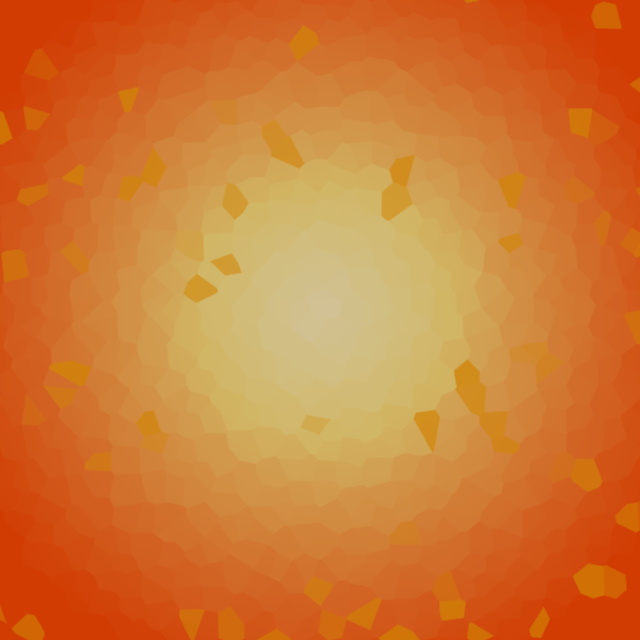
Reproduce this background procedurally as a WebGL 1 fragment shader.

```glsl
precision highp float;

uniform vec2 u_resolution;

const float CELLS = 28.0;
const vec2 GLOW_CENTER = vec2(0.506, 0.512);

vec2 hash2(vec2 p) {
  return fract(sin(vec2(dot(p, vec2(127.1, 311.7)), dot(p, vec2(269.5, 183.3)))) * 43758.5);
}

// Blends toward the next ring colour between two radii
vec3 ring(vec3 inner, vec3 outer, float r0, float r1, float r) {
  return mix(inner, outer, clamp((r - r0) / (r1 - r0), 0.0, 1.0));
}

// Pale centre through yellow and orange to red corners
vec3 glow(float r) {
  vec3 color = vec3(0.82, 0.76, 0.59);
  color = ring(color, vec3(0.82, 0.74, 0.49), 0.0, 0.11, r);
  color = ring(color, vec3(0.82, 0.71, 0.39), 0.11, 0.20, r);
  color = ring(color, vec3(0.82, 0.60, 0.30), 0.20, 0.275, r);
  color = ring(color, vec3(0.82, 0.50, 0.22), 0.275, 0.36, r);
  color = ring(color, vec3(0.82, 0.39, 0.14), 0.36, 0.45, r);
  return ring(color, vec3(0.82, 0.235, 0.01), 0.45, 0.60, r);
}

// Colour of one cell, nearly flat, with a few amber chips
vec3 cellColor(vec2 id, vec2 site, vec2 uv) {
  vec2 sampleAt = mix(uv, site / CELLS, 0.75);
  vec2 chance = hash2(id + 71.3);
  vec3 color = glow(length(sampleAt - GLOW_CENTER) + 0.012 * (chance.y - 0.5));
  float amber = step(0.915, chance.x) * mix(0.2, 0.75, chance.y);
  return mix(color, vec3(0.82, 0.52, 0.02), amber);
}

void main() {
  float side = min(u_resolution.x, u_resolution.y);
  vec2 uv = (gl_FragCoord.xy - 0.5 * u_resolution) / side + 0.5;
  vec2 p = uv * CELLS;

  // Two nearest cell sites
  float d1 = 100.0;
  float d2 = 100.0;
  vec2 id1 = vec2(0.0);
  vec2 id2 = vec2(0.0);
  vec2 site1 = vec2(0.0);
  vec2 site2 = vec2(0.0);
  for (int y = -2; y <= 2; y++) {
    for (int x = -2; x <= 2; x++) {
      vec2 id = floor(p) + vec2(float(x), float(y));
      vec2 site = id + hash2(id);
      float d = dot(site - p, site - p);
      if (d < d1) {
        d2 = d1;
        id2 = id1;
        site2 = site1;
        d1 = d;
        id1 = id;
        site1 = site;
      } else if (d < d2) {
        d2 = d;
        id2 = id;
        site2 = site;
      }
    }
  }

  // Smooth the border between them
  float border = (d2 - d1) / (2.0 * max(length(site2 - site1), 0.001));
  float blend = 0.5 + 0.5 * smoothstep(0.0, CELLS / side, border);
  vec3 color = mix(cellColor(id2, site2, uv), cellColor(id1, site1, uv), blend);
  gl_FragColor = vec4(color, 1.0);
}
```
